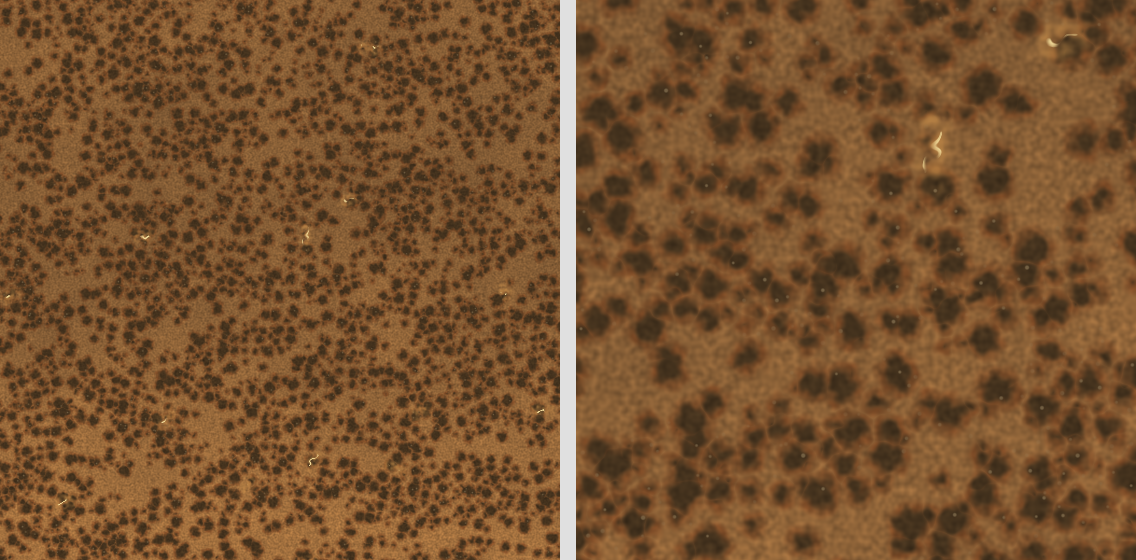
Left: the whole. Right: its middle third, enlarged.
A Shadertoy shader for this texture:

```glsl
// Brown, gritty surface crowded with soft dark spots that clump together.
// Jittered cell grids give spot distances, which shade rust rims and dark cores;
// gradient noise adds clumping, mottling and grain, and pale flecks lie on top.

const vec3 SHADED_GROUND = vec3(0.475, 0.335, 0.195);
const vec3 LIT_GROUND    = vec3(0.675, 0.465, 0.255);
const vec3 RUST_RIM      = vec3(0.46, 0.275, 0.14);
const vec3 DARK_CORE     = vec3(0.265, 0.195, 0.115);
const vec3 PALE_GLINT    = vec3(0.60, 0.52, 0.38);
const vec3 TAN_STAIN     = vec3(0.76, 0.54, 0.28);
const vec3 CREAM_FLECK   = vec3(0.95, 0.86, 0.60);

vec2 hash2(vec2 p) {
    vec3 q = fract(p.xyx * vec3(0.1031, 0.1030, 0.0973));
    q += dot(q, q.yzx + 33.33);
    return fract((q.xx + q.yz) * q.zy);
}

float cornerSlope(vec2 corner, vec2 offset) {
    return dot(hash2(corner + 71.0) * 2.0 - 1.0, offset);
}

float gradientNoise(vec2 p) {
    vec2 i = floor(p), f = p - i;
    vec2 u = f * f * f * (f * (f * 6.0 - 15.0) + 10.0);
    vec2 e = vec2(1.0, 0.0);
    float low  = mix(cornerSlope(i, f), cornerSlope(i + e, f - e), u.x);
    float high = mix(cornerSlope(i + e.yx, f - e.yx), cornerSlope(i + 1.0, f - 1.0), u.x);
    return mix(low, high, u.y);
}

// Signed distance to the nearest spot; noise makes spots gather in clumps.
float spotDistance(vec2 p, float cells, float keep, float radius, float seed) {
    vec2 home = floor(p * cells);
    float nearest = 1.0;
    for (int j = -1; j <= 1; j++)
    for (int i = -1; i <= 1; i++) {
        vec2 cell = home + vec2(i, j);
        vec2 pick = hash2(cell + seed + 37.0);
        vec2 centre = (cell + 0.08 + 0.84 * hash2(cell + seed)) / cells;
        float clump = 0.9 * gradientNoise(centre * vec2(9.0, 13.0) + 5.0);
        float d = length(p - centre) - radius * mix(0.65, 1.15, pick.y);
        if (pick.x < keep + clump) nearest = min(nearest, d);
    }
    return nearest;
}

float segmentDistance(vec2 p, vec2 halfAxis) {
    float t = clamp(dot(p, halfAxis) / dot(halfAxis, halfAxis), -1.0, 1.0);
    return length(p - halfAxis * t);
}

// Distance to the nearest short, randomly turned fleck.
float fleckDistance(vec2 p, float cells, float keep, float seed) {
    vec2 home = floor(p * cells);
    float nearest = 1.0;
    for (int j = -1; j <= 1; j++)
    for (int i = -1; i <= 1; i++) {
        vec2 cell = home + vec2(i, j);
        vec2 pick = hash2(cell + seed);
        vec2 centre = (cell + hash2(cell + seed + 19.0)) / cells;
        float angle = 6.2832 * pick.y;
        vec2 axis = vec2(cos(angle), sin(angle)) * mix(0.003, 0.016, pick.x / keep);
        if (pick.x < keep) nearest = min(nearest, segmentDistance(p - centre, axis));
    }
    return nearest;
}

// Ground light: bright along the bottom, dimmest above the middle.
float groundLight(vec2 p) {
    float bottom = smoothstep(0.6, 0.0, p.y);
    float top = smoothstep(0.65, 1.05, p.y);
    float patches = gradientNoise(p * 5.0 + 3.0) + 0.6 * gradientNoise(p * 17.0);
    return 0.24 + 0.56 * bottom + 0.14 * top + 0.35 * patches;
}

void mainImage(out vec4 fragColor, in vec2 fragCoord) {
    vec2 p = fragCoord / iResolution.y;
    float pixel = 1.0 / iResolution.y;

    // Ragged outlines from a small domain warp
    vec2 wobble = vec2(gradientNoise(p * 110.0), gradientNoise(p * 110.0 + 40.0));
    vec2 q = p + 0.005 * wobble;
    float grain = gradientNoise(p * 260.0);
    float mottle = gradientNoise(p * 130.0 + 11.0);

    // Large, medium and tiny spots
    float spots = spotDistance(q, 37.0, 0.74, 0.0092, 0.0);
    spots = min(spots, spotDistance(q, 52.0, 0.42, 0.0062, 120.0));
    spots = min(spots, spotDistance(q, 88.0, 0.20, 0.0030, 260.0));

    // Ground, rust rims, then dark cores
    float light = groundLight(p);
    vec3 color = mix(SHADED_GROUND, LIT_GROUND, clamp(light, -0.2, 1.1));
    float rim = smoothstep(0.0065, 0.0, spots) * clamp(0.72 + 0.9 * mottle, 0.3, 1.0);
    color = mix(color, RUST_RIM * (0.94 + 0.16 * light), rim);
    float core = smoothstep(0.0022, -0.0045, spots + 0.003 * mottle);
    color = mix(color, DARK_CORE, core);

    // Fine grain
    color *= 1.0 + 0.26 * grain + 0.16 * mottle;

    // Tiny glints, mostly inside the spots
    float glint = spotDistance(p, 105.0, 0.20, 0.0011, 400.0);
    color = mix(color, PALE_GLINT, smoothstep(pixel, -pixel, glint) * (0.15 + 0.4 * core));

    // Tan stains and broken cream flecks
    float fleck = fleckDistance(p + 0.012 * wobble, 7.0, 0.36, 530.0);
    float stain = exp(-fleck * fleck / 0.00009) * clamp(0.4 + mottle, 0.0, 0.7);
    color = mix(color, TAN_STAIN, stain);
    float broken = smoothstep(0.0, 0.2, gradientNoise(p * 75.0 + 8.0));
    color = mix(color, CREAM_FLECK, broken * smoothstep(0.0012 + pixel, 0.0006, fleck));

    fragColor = vec4(clamp(color, 0.0, 1.0), 1.0);
}
```
